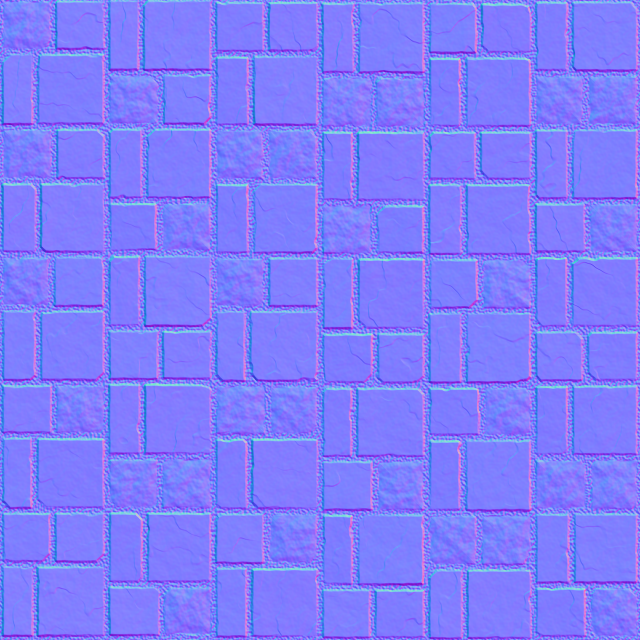
Reproduce this texture map procedurally as a Shadertoy shader.

```glsl
// Tangent-space normal map of slate paving: staggered columns of split rows, with worn edges and gritty joints.

const vec2 GRID = vec2(6.0, 5.0);

vec2 hash2(vec2 p) {
    vec3 q = fract(vec3(p.xyx) * vec3(0.1031, 0.1030, 0.0973));
    q += dot(q, q.yzx + 33.33);
    return fract((q.xx + q.yz) * q.zy);
}

// Gradient noise that wraps every 240 lattice cells
float corner(vec2 i, vec2 f, vec2 o) {
    float a = 6.2832 * hash2(mod(i + o, 240.0)).x;
    return dot(vec2(cos(a), sin(a)), f - o);
}

float gradientNoise(vec2 p) {
    vec2 i = floor(p), f = p - i;
    vec2 u = f * f * f * (f * (f * 6.0 - 15.0) + 10.0);
    float bottom = mix(corner(i, f, vec2(0, 0)), corner(i, f, vec2(1, 0)), u.x);
    float top = mix(corner(i, f, vec2(0, 1)), corner(i, f, vec2(1, 1)), u.x);
    return 1.4 * mix(bottom, top, u.y);
}

float fbm(vec2 p) {
    float sum = 0.0, amp = 0.6;
    for (int i = 0; i < 3; i++) {
        sum += amp * gradientNoise(p);
        p = mat2(1.6, 1.2, -1.2, 1.6) * p + 7.3;
        amp *= 0.45;
    }
    return sum;
}

// Cleft layers: a sharp step followed by a slow return, along a warped direction
float cleft(vec2 p, vec2 dir, vec2 seed) {
    float t = dot(p, dir) * 19.0 + seed.x;
    t += 0.5 * gradientNoise(p * 22.0 + seed) + 0.18 * gradientNoise(p * 65.0 + seed);
    float f = fract(t);
    float strength = 0.35 + 1.1 * gradientNoise(p * 17.0 + seed.yx);
    return strength * (smoothstep(0.0, 0.1, f) - f);
}

float paving(vec2 uv) {
    // Column, and row counted downwards; odd columns start with the tall row
    vec2 cell = vec2(uv.x, 1.0 - uv.y) * GRID;
    float column = mod(floor(cell.x), GRID.x);
    cell.y -= 0.58 * mod(column, 2.0) + 0.03 * (hash2(vec2(column, 8.0)).x - 0.5);
    vec2 f = fract(cell);
    float row = mod(floor(cell.y), GRID.y);

    // Short row holds two squares, tall row a narrow and a wide slab
    float split = 0.42 + 0.015 * (hash2(vec2(column, row + 20.0)).x - 0.5);
    bool tall = f.y > split;
    vec2 rowId = vec2(column, row * 2.0 + float(tall));
    float middle = (tall ? 0.34 : 0.5) + 0.04 * (hash2(rowId + 50.0).x - 0.5);
    bool right = f.x > middle;
    vec2 lo = vec2(right ? middle : 0.0, tall ? split : 0.0);
    vec2 hi = vec2(right ? 1.0 : middle, tall ? 1.0 : split);
    vec2 id = vec2(column * 2.0 + float(right), rowId.y);
    vec2 rnd = hash2(id + 3.0), rnd2 = hash2(id + 91.0);
    vec2 seed = floor(rnd * 200.0) + rnd2;

    // Rounded slab with ragged sides and an occasional broken corner
    vec2 p = (f - 0.5 * (lo + hi)) / GRID * vec2(1, -1);
    vec2 halfSize = 0.5 * (hi - lo) / GRID - 0.0022 - 0.0013 * rnd2;
    vec2 q = abs(p) - halfSize + 0.004;
    float d = length(max(q, 0.0)) + min(max(q.x, q.y), 0.0) - 0.004;
    vec2 chip = hash2(id * 2.0 + step(0.0, p) + 130.0);
    if (chip.x > 0.84)
        d = max(d, dot(abs(p) - halfSize, vec2(0.707)) + 0.004 + 0.006 * chip.y);
    d += 0.0009 * gradientNoise(p * 70.0 + seed);
    d += 0.003 * smoothstep(0.35, 0.8, gradientNoise(p * 38.0 + seed.yx));
    float body = smoothstep(-0.0004, 0.0042, -d);

    // Surface: hewn and pillowed, or split slate
    float surface = dot(p, rnd2 - 0.5) * 0.05;
    if (!tall && rnd.x < 0.36) {
        surface += 0.0021 * fbm(p * 48.0 + seed) - 0.0026 * exp(min(d, 0.0) / 0.012);
    } else {
        vec2 dir = vec2(-0.45, 0.9);
        if (tall) dir = right && rnd.y < 0.5 ? vec2(0.35, 0.95) : vec2(1.0, -0.22);
        else if (rnd.y < 0.4) dir = vec2(0.8, 0.55);
        surface += 0.0008 * cleft(p, dir, seed) + 0.00045 * fbm(p * 50.0 + seed);
    }
    surface += 0.00007 * gradientNoise(p * 190.0 + seed);

    float grit = 0.0011 * gradientNoise(uv * 240.0);
    return mix(grit, 0.0024 + surface, body);
}

void mainImage(out vec4 fragColor, in vec2 fragCoord) {
    vec2 uv = fragCoord / iResolution.xy;
    vec2 e = vec2(0.0009, 0.0);

    // Slope by central differences, then packed normal
    vec2 slope = vec2(paving(uv + e.xy) - paving(uv - e.xy),
                      paving(uv + e.yx) - paving(uv - e.yx)) / (2.0 * e.x);
    vec3 normal = normalize(vec3(-slope - vec2(0.0, 0.015), 1.0));
    fragColor = vec4(0.5 + 0.5 * normal, 1.0);
}
```
